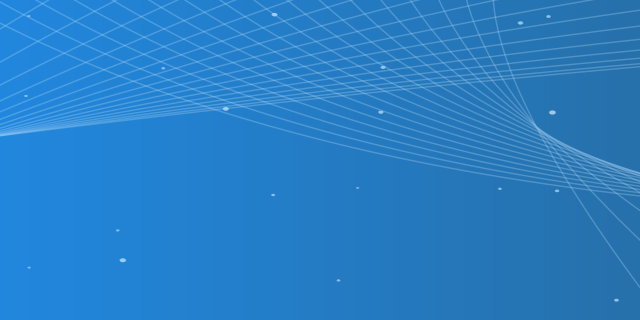
A WebGL 2 fragment shader for this background:

```glsl
#version 300 es
precision highp float;

uniform vec2 u_resolution;
out vec4 fragColor;

// Design space: x to the right, y downwards from the top edge
const vec2 CANVAS = vec2(768.0, 384.0);
const vec3 LEFT_BLUE = vec3(0.13, 0.53, 0.87);
const vec3 RIGHT_BLUE = vec3(0.15, 0.44, 0.67);
const vec3 LINE_COLOR = vec3(0.72, 0.87, 0.97);
const vec3 DOT_COLOR = vec3(0.76, 0.90, 0.98);
const float LINE_OPACITY = 0.29;
const float LINE_HALF_WIDTH = 0.85;
const int RISING_LINES = 16;
const int FALLING_LINES = 17;
const vec2 DOT_CELL = vec2(128.0, 96.0);
const float DOT_OPACITY = 0.75;

vec2 hash2(vec2 p) {
    vec3 q = fract(p.xyx * vec3(0.1031, 0.1030, 0.0973));
    q += dot(q, q.yzx + 33.33);
    return fract((q.xx + q.yz) * q.zy);
}

float coverage(float dist, float pixel) {
    return clamp(0.5 - dist / pixel, 0.0, 1.0);
}

// Quadratic Bezier stroke: the curve is u*u = v in its own skewed axes
float curveStroke(vec2 p, vec2 start, vec2 control, vec2 end, float pixel) {
    mat2 toCurve = inverse(mat2(2.0 * (control - start), start - 2.0 * control + end));
    vec2 uv = toCurve * (p - start);
    vec2 slope = vec2(2.0 * uv.x, -1.0) * toCurve;
    float dist = abs(uv.x * uv.x - uv.y) / length(slope);
    float inside = step(-0.02, uv.x) * step(uv.x, 1.02);
    return inside * coverage(dist - LINE_HALF_WIDTH, pixel);
}

// Fan gathered at the left edge, opening up to the right
float risingLine(vec2 p, float i, float pixel) {
    float leftY = 163.5 - 0.5 * exp(0.37 * i);
    float rightY = 80.0 - 2.0 * i - 1.55 * i * i;
    float climb = 98.0 + 7.5 * i + 1.15 * i * i;
    vec2 control = vec2(0.5 * CANVAS.x, leftY - 0.5 * climb);
    return curveStroke(p, vec2(0.0, leftY), control, vec2(CANVAS.x, rightY), pixel);
}

// Fan spread along the top, folding over itself towards the right edge
float fallingLine(vec2 p, float i, float pixel) {
    vec2 start = vec2(592.0 - 31.5 * i - 0.55 * i * i, 0.0);
    vec2 control = vec2(600.0 - 7.6 * i - 0.79 * i * i, 118.0 + 0.31 * i + 0.227 * i * i);
    vec2 end = vec2(CANVAS.x, 171.0 + 4.0 * i + 174.0 * exp(-0.43 * i));
    return curveStroke(p, start, control, end, pixel);
}

// One flat speck per cell, sparser towards the bottom
float dots(vec2 p, float pixel) {
    vec2 cell = floor(p / DOT_CELL);
    vec2 place = hash2(cell + 7.0);
    vec2 kind = hash2(cell + 41.0);
    vec2 offset = p - (cell + mix(vec2(0.1), vec2(0.9), place)) * DOT_CELL;
    float radius = mix(1.9, 4.0, kind.x * kind.x * kind.x);
    float dist = length(offset * vec2(1.0, 1.6)) - radius;
    float present = step(kind.y, 1.0 - 0.22 * cell.y);
    return present * coverage(dist, 1.4 * pixel) * mix(0.65, 1.0, kind.x);
}

void main() {
    vec2 p = gl_FragCoord.xy / u_resolution * CANVAS;
    p.y = CANVAS.y - p.y;
    float pixel = CANVAS.y / u_resolution.y;

    vec3 color = mix(LEFT_BLUE, RIGHT_BLUE, p.x / CANVAS.x);

    // Translucent strokes build up where they overlap
    float clearance = 1.0;
    for (int i = 0; i < RISING_LINES; i++) {
        clearance *= 1.0 - LINE_OPACITY * risingLine(p, float(i), pixel);
    }
    for (int i = 0; i < FALLING_LINES; i++) {
        clearance *= 1.0 - LINE_OPACITY * fallingLine(p, float(i), pixel);
    }
    color = mix(color, LINE_COLOR, min(1.0 - clearance, 0.6));

    color = mix(color, DOT_COLOR, DOT_OPACITY * dots(p, pixel));
    fragColor = vec4(color, 1.0);
}
```
